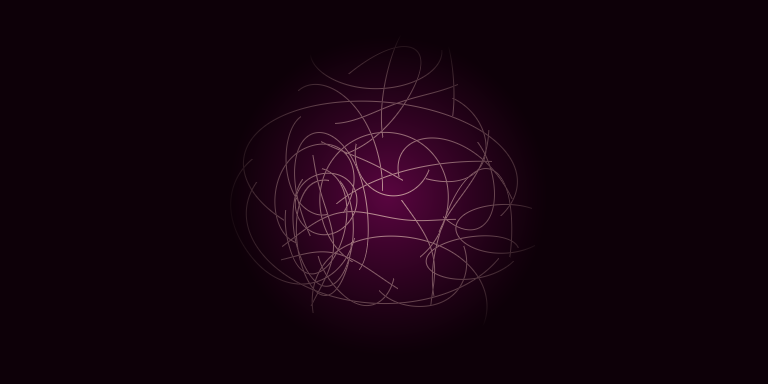
A Shadertoy shader for this background:

```glsl
// A dim plum orb on near-black, wrapped in a tangle of thin pale threads.
// Threads are wobbling ellipse arcs and layered-sine strands; hashed loops
// scatter them, and one radial falloff fades both the glow and the threads.

const float TAU = 6.2831853;

float hash(float n) {
    return fract(sin(n * 12.9898) * 43758.547);
}

vec2 hash2(float n) {
    return vec2(hash(n), hash(n + 31.7));
}

// Coverage of a hairline at distance d, in units of canvas height
float hairline(float d) {
    float pixel = 1.0 / iResolution.y;
    return clamp((0.0013 - d) / pixel + 0.5, 0.0, 1.0);
}

// Tilted ellipse arc running counterclockwise from angle start over span
float arc(vec2 p, vec2 center, vec2 radii, float tilt, float start, float span, float wobble) {
    float c = cos(tilt), s = sin(tilt);
    vec2 q = mat2(c, -s, s, c) * (p - center);
    vec2 unit = q / radii;
    float angle = atan(unit.y, unit.x);
    float f = length(unit);
    float rim = 1.0 + wobble * (sin(2.0 * angle + start) + 0.5 * sin(3.0 * angle + tilt));
    float d = abs(f - rim) * f / max(length(unit / radii), 1e-4);
    return hairline(d) * step(mod(angle - start, TAU), span);
}

// Strand along x made of two sines, limited to a stretch of x
float wave(vec2 p, float height, float slope, float phase, vec2 reach) {
    float y = height + slope * p.x + 0.045 * sin(8.0 * p.x + phase) + 0.015 * sin(17.0 * p.x - phase);
    float dy = slope + 0.36 * cos(8.0 * p.x + phase) + 0.255 * cos(17.0 * p.x - phase);
    float inside = step(reach.x, p.x) * step(p.x, reach.y);
    return hairline(abs(p.y - y) / sqrt(1.0 + dy * dy)) * inside;
}

// The broad arcs that give the tangle its shape
float mainArcs(vec2 p) {
    float m = arc(p, vec2(-0.01, -0.013), vec2(0.17, 0.177), 0.0, 5.3, 5.2, 0.02);
    m = max(m, arc(p, vec2(-0.02, 0.055), vec2(0.36, 0.19), -0.12, 5.9, 4.4, 0.02));
    m = max(m, arc(p, vec2(-0.02, -0.06), vec2(0.345, 0.22), 0.0, 2.7, 3.1, 0.02));
    m = max(m, arc(p, vec2(0.24, -0.16), vec2(0.45, 0.25), 0.0, 1.5, 1.05, 0.0));
    m = max(m, arc(p, vec2(0.015, 0.11), vec2(0.10, 0.11), 0.0, 2.9, 3.0, 0.0));
    m = max(m, arc(p, vec2(-0.03, 0.37), vec2(0.17, 0.09), 0.05, 3.0, 3.3, 0.03));
    m = max(m, arc(p, vec2(0.22, -0.16), vec2(0.12, 0.055), 0.1, 0.2, 5.7, 0.04));
    return max(m, arc(p, vec2(0.30, -0.085), vec2(0.12, 0.065), 0.0, 0.9, 4.6, 0.03));
}

// Small upright loops knotted together left of the middle
float knot(vec2 p) {
    float m = arc(p, vec2(-0.161, -0.02), vec2(0.08), 0.0, 0.0, TAU, 0.03);
    for (int i = 0; i < 5; i++) {
        float id = float(i);
        vec2 r = hash2(id + 3.0);
        vec2 center = vec2(-0.17, -0.06) + (r - 0.5) * vec2(0.09, 0.15);
        vec2 radii = vec2(0.06, 0.11) + r.yx * vec2(0.04, 0.09);
        m = max(m, arc(p, center, radii, (r.x - 0.5) * 0.9, TAU * r.y, 4.9, 0.06));
    }
    return m;
}

// Loose arcs scattered around the orb, and long strands both ways
float scatteredThreads(vec2 p) {
    float m = 0.0;
    for (int i = 0; i < 12; i++) {
        float id = float(i);
        vec2 r = hash2(id + 50.0);
        float turn = id * 2.4;
        vec2 center = vec2(cos(turn), sin(turn)) * (0.17 + 0.13 * r.x);
        vec2 radii = vec2(0.09, 0.07) + r * vec2(0.15, 0.13);
        m = max(m, arc(p, center, radii, TAU * r.x, TAU * r.y, 2.6 + 1.8 * r.x, 0.06));
    }
    for (int i = 0; i < 7; i++) {
        float id = float(i);
        vec2 r = hash2(id + 90.0);
        vec2 q = i < 4 ? p : p.yx;
        float height = i < 4 ? 0.26 - 0.17 * id : (id - 5.0) * 0.2;
        vec2 reach = vec2(-0.38, -0.02) + 0.3 * r;
        m = max(m, wave(q, height, r.y - 0.5, TAU * r.x, reach));
    }
    return m;
}

void mainImage(out vec4 fragColor, in vec2 fragCoord) {
    // Height spans one unit, with the origin at the orb's center
    vec2 p = (fragCoord - 0.5 * iResolution.xy) / iResolution.y - vec2(0.01, -0.01);
    float falloff = clamp(1.0 - length(p) / 0.42, 0.0, 1.0);

    // Orb glow
    vec3 night = vec3(0.05, 0.0, 0.03);
    vec3 plum = vec3(0.35, 0.02, 0.25);
    vec3 color = mix(night, plum, pow(falloff, 1.15));

    // Threads, fading toward the rim
    if (falloff > 0.0) {
        float threads = max(mainArcs(p), max(knot(p), scatteredThreads(p)));
        vec3 cream = vec3(0.86, 0.72, 0.68);
        color = mix(color, cream, 0.85 * threads * pow(falloff, 0.75));
    }
    fragColor = vec4(color, 1.0);
}
```
